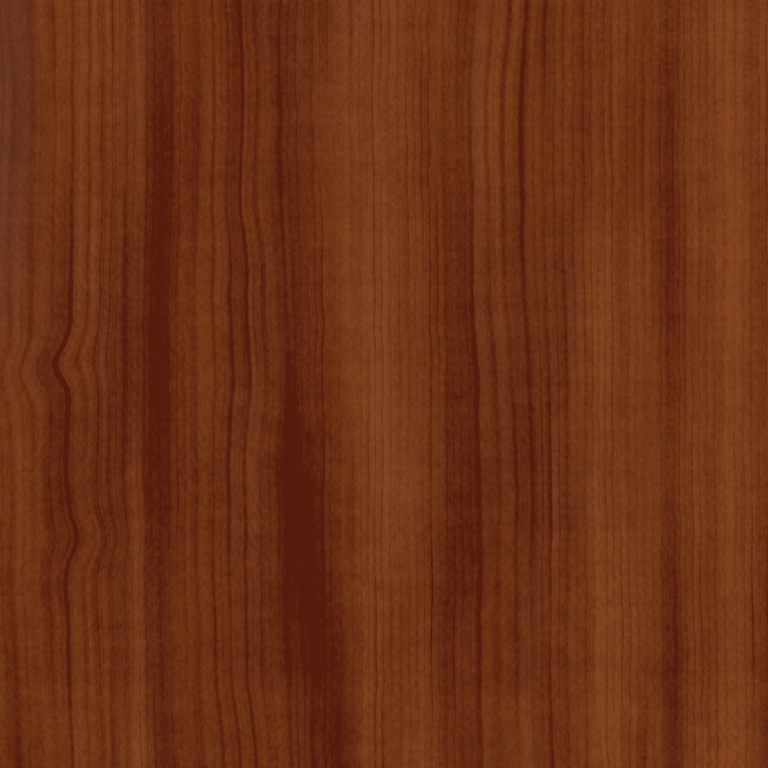
This texture is drawn by a Shadertoy shader. Its source:

```glsl
// Reddish brown cherry wood board with upright, wavy grain
#define DARK_WOOD vec3(0.335, 0.108, 0.05)
#define MID_WOOD vec3(0.425, 0.196, 0.078)
#define LIGHT_WOOD vec3(0.515, 0.268, 0.122)
#define ROSY_WOOD vec3(0.47, 0.245, 0.17)
#define BASE_TONE 0.58
#define RING_COUNT 38.0
#define FINE_COUNT 100.0
#define RING_DEPTH 0.65
#define FINE_DEPTH 0.42
#define SWAY 0.036
#define KINK 0.014
#define SPECKLE 0.25

float hash(vec2 p) {
    return fract(sin(dot(p, vec2(127.1, 311.7))) * 43758.5453);
}

float noise(vec2 p) {
    vec2 cell = floor(p), f = fract(p);
    f = f * f * (3.0 - 2.0 * f);
    return mix(mix(hash(cell), hash(cell + vec2(1, 0)), f.x),
               mix(hash(cell + vec2(0, 1)), hash(cell + vec2(1, 1)), f.x), f.y);
}

// Noise centred on zero
float wobble(vec2 p) {
    return noise(p) - 0.5;
}

// Soft bump around a centre
float bump(float x, float centre, float width) {
    float d = (x - centre) / width;
    return exp(-d * d);
}

// Growth lines: a faint shade rising to a thin dark edge; each fades along its length
float growthLines(float x, float y, float count, float seed) {
    float r = x * count + 1.3 * wobble(vec2(x * count * 0.3, seed));
    float id = floor(r), f = fract(r);
    float shade = smoothstep(0.0, 0.8, f) * (1.0 - smoothstep(0.8, 1.0, f));
    float core = smoothstep(0.56, 0.78, f) * (1.0 - smoothstep(0.8, 0.98, f));
    float strength = 0.35 + 0.65 * hash(vec2(id, seed));
    float fade = 0.25 + 1.1 * noise(vec2(id * 7.3, y * 5.0 + seed));
    return (0.3 * shade + 0.7 * core) * strength * fade;
}

// Broad dark hearts and pale bands
float broadTone(float x, vec2 p) {
    float low = 1.0 - smoothstep(0.30, 0.58, p.y);
    float tone = -0.28 * bump(x, 0.205, 0.018) - 0.08 * bump(x, 0.30, 0.08);
    tone -= 0.42 * low * bump(x, 0.44 - 0.13 * p.y, 0.035);
    tone -= 0.34 * bump(x, 0.60, 0.018) * smoothstep(0.1, 0.3, p.y);
    tone -= 0.10 * bump(x, 0.66, 0.05) + 0.40 * bump(x, 0.877, 0.012);
    tone += 0.15 * bump(x, 0.50, 0.06) + 0.20 * bump(x, 0.178, 0.012);
    tone += 0.15 * bump(x, 0.79, 0.045) + 0.18 * bump(x, 0.96, 0.055);
    tone += 0.36 * wobble(vec2(x * 10.0, p.y * 2.2 + 4.0));
    return tone + 0.24 * wobble(vec2(x * 18.0 + 6.0, p.y * 5.0));
}

void mainImage(out vec4 fragColor, in vec2 fragCoord) {
    vec2 p = fragCoord / iResolution.xy;

    // Figured zones bend; the zones between them run straight
    float figured = bump(p.x, 0.06, 0.09) + bump(p.x, 0.31, 0.08) + bump(p.x, 0.66, 0.06);
    figured = clamp(figured, 0.0, 1.0);
    float x = p.x + SWAY * (0.25 + 0.75 * figured) * wobble(vec2(p.x * 5.0, p.y * 2.2));
    x += KINK * figured * wobble(vec2(p.x * 9.0 + 3.0, p.y * 8.0));
    x += 0.022 * bump(p.x, 0.06, 0.06) * bump(p.y, 0.51 + 0.2 * p.x, 0.03);
    x -= 0.018 * bump(p.x, 0.11, 0.05) * bump(p.y, 0.30, 0.03);
    x += 0.003 * wobble(vec2(p.x * 24.0, p.y * 26.0));

    // Tone from broad bands, streaks and growth lines
    float tone = BASE_TONE + broadTone(x, p);
    tone += 0.26 * wobble(vec2(x * 42.0, p.y * 1.8));
    tone += 0.26 * wobble(vec2(x * 150.0, p.y * 6.0));
    tone -= RING_DEPTH * (0.1 + 0.9 * figured) * growthLines(x, p.y, RING_COUNT, 2.0);
    tone -= FINE_DEPTH * (1.0 - 0.55 * figured) * growthLines(x, p.y, FINE_COUNT, 9.0);

    // Faint cross figure, paler foot of the board and fine pores
    tone += 0.12 * wobble(vec2(p.x * 22.0, p.y * 60.0));
    tone += 0.10 * (1.0 - smoothstep(0.08, 0.13, p.y));
    tone += SPECKLE * wobble(p * vec2(340.0, 230.0));
    tone += 0.5 * SPECKLE * wobble(p * vec2(190.0, 150.0) + 40.0);

    // Colour ramp with a drifting rosy cast, strongest at the upper left
    float t = clamp(tone, 0.0, 1.0);
    vec3 wood = mix(DARK_WOOD, MID_WOOD, min(t * 2.0, 1.0));
    wood = mix(wood, LIGHT_WOOD, max(t * 2.0 - 1.0, 0.0));
    float rosy = 0.8 * (1.0 - smoothstep(0.0, 0.07, p.x)) * smoothstep(0.4, 0.8, p.y);
    rosy += 0.25 * t * smoothstep(0.5, 0.8, noise(vec2(x * 16.0 + 9.0, p.y * 2.0)));
    wood = mix(wood, ROSY_WOOD * (0.78 + 0.3 * t), min(rosy, 0.8));
    fragColor = vec4(wood, 1.0);
}
```
